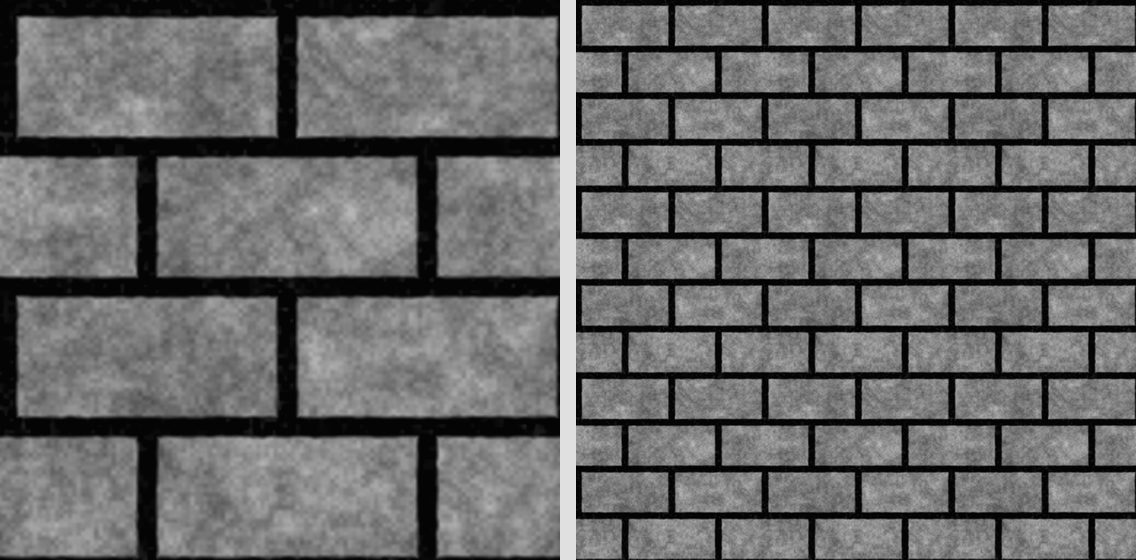
Left, the tile; right, the same tile 3 across and 3 down.
A three.js fragment shader for this pattern:

```glsl
// Running-bond wall of grey stone bricks, two across and four rows high, with near-black joints.
// A box distance per brick gives the soft joints; wrapped value noise, seeded per brick,
// mottles the stone, roughens its edges and leaves faint specks in the mortar.
varying vec2 vUv;

float hash(vec2 p, float seed) {
  return fract(sin(dot(p, vec2(127.1, 311.7)) + seed * 17.3) * 43758.5453);
}

// Value noise with a whole number of cells across the tile, so it wraps
float noise(vec2 uv, float cells, float seed) {
  vec2 p = uv * cells;
  vec2 i = floor(p);
  vec2 f = fract(p);
  f = f * f * (3.0 - 2.0 * f);
  vec2 a = mod(i, cells);
  vec2 b = mod(i + 1.0, cells);
  return mix(mix(hash(a, seed), hash(vec2(b.x, a.y), seed), f.x),
             mix(hash(vec2(a.x, b.y), seed), hash(b, seed), f.x), f.y);
}

// Equal-weight octaves: broad clouds down to fine grain, centred on zero
float mottle(vec2 uv, float seed) {
  float sum = 0.0;
  float cells = 8.0;
  for (int i = 0; i < 5; i++) {
    sum += 0.115 * (noise(uv, cells, seed + float(i)) - 0.5);
    cells *= 2.0;
  }
  return sum;
}

float boxDistance(vec2 p, vec2 halfSize) {
  vec2 d = abs(p) - halfSize;
  return length(max(d, 0.0)) + min(max(d.x, d.y), 0.0);
}

void main() {
  // Brick grid: even rows are shifted by half a brick
  vec2 grid = (vUv + vec2(-0.013, 0.0125)) * vec2(2.0, 4.0);
  float row = mod(floor(grid.y), 4.0);
  grid.x += 0.5 * (1.0 - mod(row, 2.0));
  float seed = 7.0 * (mod(floor(grid.x), 2.0) + 2.0 * row) + 3.0;

  // Brick outline, slightly uneven
  vec2 local = (fract(grid) - 0.5) * vec2(0.5, 0.25);
  float edge = boxDistance(local, vec2(0.2318, 0.1068));
  edge += 0.003 * (noise(vUv, 64.0, 71.0) - 0.5);
  float brick = 1.0 - smoothstep(-0.0055, 0.0055, edge);

  // Stone and mortar tones
  float stone = 0.513 + mottle(vUv, seed);
  float specks = smoothstep(0.55, 1.0, noise(vUv, 96.0, 83.0)) * noise(vUv, 16.0, 89.0);
  float mortar = 0.015 + 0.12 * specks;

  gl_FragColor = vec4(vec3(mix(mortar, stone, brick)), 1.0);
}
```
